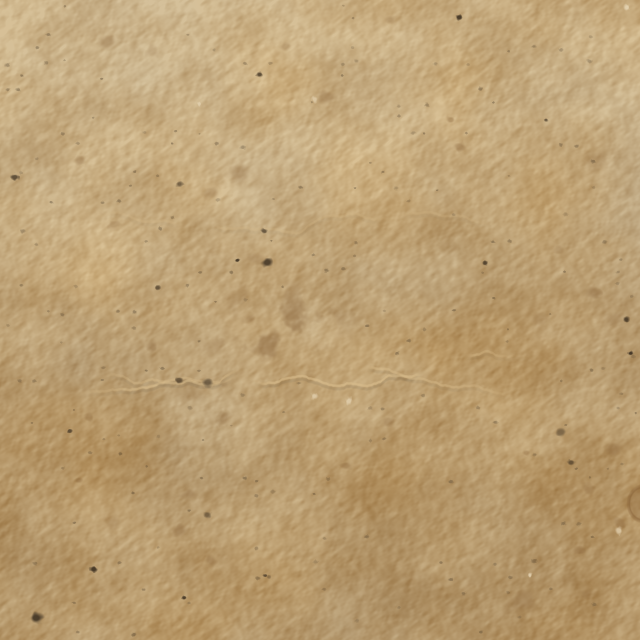
Reproduce this texture procedurally as a three.js fragment shader.

```glsl
#define SHADE vec3(0.655, 0.52, 0.33)
#define LIGHT vec3(0.81, 0.715, 0.55)
#define SPECK_COLOR vec3(0.24, 0.19, 0.13)
#define STAIN_COLOR vec3(0.50, 0.35, 0.19)
#define CREASE_COLOR vec3(0.85, 0.74, 0.55)
#define MEAN_TONE 0.58
#define FADE 0.46
#define BLOTCH 0.65
#define MOTTLE 0.75
#define GRAIN 0.36
#define RELIEF 0.30

varying vec2 vUv;

float hash(vec2 p) {
  vec3 q = fract(vec3(p.xyx) * 0.1031);
  q += dot(q, q.yzx + 33.33);
  return fract((q.x + q.y) * q.z);
}

float noise(vec2 p) {
  vec2 i = floor(p);
  vec2 f = fract(p);
  f = f * f * (3.0 - 2.0 * f);
  float low = mix(hash(i), hash(i + vec2(1.0, 0.0)), f.x);
  float high = mix(hash(i + vec2(0.0, 1.0)), hash(i + 1.0), f.x);
  return mix(low, high, f.y);
}

float fbm(vec2 p) {
  float sum = 0.0;
  float gain = 0.53;
  for (int i = 0; i < 4; i++) {
    sum += gain * noise(p);
    p = mat2(1.6, 1.2, -1.2, 1.6) * p + 17.3;
    gain *= 0.5;
  }
  return sum;
}

// Ragged spots, at most one in each grid cell; radius is a share of the cell
float spots(vec2 p, float cells, float chance, float radius, float seed) {
  vec2 q = p * cells;
  vec2 id = floor(q) + seed;
  vec2 center = 0.3 + 0.4 * vec2(hash(id + 3.1), hash(id + 7.7));
  vec2 d = fract(q) - center;
  float ragged = 0.7 + 0.6 * noise(q * 1.5 / radius + seed);
  float r = radius * mix(0.5, 1.0, hash(id + 11.9));
  float mask = 1.0 - smoothstep(0.35, 1.25, length(d * vec2(0.85, 1.1)) * ragged / r);
  return mask * step(hash(id), chance) * mix(0.5, 1.0, hash(id + 23.5));
}

// Signed height above a wandering, nearly level fold
float foldOffset(vec2 p, float level, float slope, float seed) {
  float wander = 0.11 * (fbm(vec2(p.x * 5.0, seed)) - 0.5);
  float jagged = 0.014 * (fbm(vec2(p.x * 38.0, seed + 5.0)) - 0.5);
  return p.y - level - slope * p.x - wander - jagged;
}

// Diagonal fibres lit from the upper left
float fibreRelief(vec2 p) {
  vec2 q = mat2(0.8, -0.6, 0.6, 0.8) * p * vec2(1.0, 1.0);
  q *= vec2(85.0, 130.0);
  vec2 lit = vec2(-0.2, 0.45);
  float coarse = noise(q - lit) - noise(q + lit);
  float fine = noise(q * 1.9 - lit + 40.0) - noise(q * 1.9 + lit + 40.0);
  return coarse + 0.6 * fine;
}

void main() {
  vec2 p = vUv;
  vec2 warped = p + 0.03 * (vec2(fbm(p * 9.0), fbm(p * 9.0 + 31.0)) - 0.5);

  // Paper tone, darker towards the lower part
  float fade = smoothstep(0.12, 1.0, p.y) - 0.45;
  float tone = MEAN_TONE + FADE * fade;
  tone += BLOTCH * (fbm(warped * vec2(2.6, 3.6) + 4.0) - 0.5);
  tone += MOTTLE * (fbm(warped * vec2(13.0, 17.0) + 9.0) - 0.5);
  tone += GRAIN * (fbm(p * vec2(62.0, 80.0) + 20.0) - 0.5);
  tone += RELIEF * fibreRelief(p);
  vec3 color = mix(SHADE, LIGHT, clamp(tone, -0.25, 1.2));

  // Warm and grey drifts of hue
  float hue = fbm(warped * 7.0 + 60.0) - 0.5;
  color += hue * vec3(0.035, 0.0, -0.05);

  // Clustered brown stains
  float cluster = 1.0 - smoothstep(0.03, 0.16, length((warped - vec2(0.44, 0.48)) * vec2(1.0, 1.3)));
  float blots = smoothstep(0.5, 0.72, fbm(p * 24.0 + 80.0));
  float stain = 0.42 * cluster * blots;
  stain += 0.32 * spots(warped, 9.0, 0.13, 0.17, 5.0);
  stain += 0.35 * spots(warped, 19.0, 0.08, 0.2, 41.0);
  color = mix(color, STAIN_COLOR, clamp(stain, 0.0, 0.7));

  // Broken pale folds with a thin shadow below
  for (int i = 0; i < 3; i++) {
    float k = float(i);
    float offset = foldOffset(p, 0.34 + 0.12 * k * (k - 0.6), 0.09 - 0.07 * k, 13.0 * k + 2.0);
    float broken = smoothstep(0.42, 0.65, noise(vec2(p.x * 13.0, k * 7.0 + 1.0)));
    float reach = smoothstep(0.1, 0.25, p.x) * (1.0 - smoothstep(0.68, 0.85, p.x));
    float strength = broken * reach * (0.6 - 0.2 * k);
    float ridge = 1.0 - smoothstep(0.0005, 0.0032, abs(offset));
    float shadow = 1.0 - smoothstep(0.0005, 0.004, abs(offset + 0.005));
    color = mix(color, CREASE_COLOR, strength * ridge);
    color *= 1.0 - 0.12 * strength * shadow;
  }

  // Round mark cut by the right edge
  float disc = length((p - vec2(1.005, 0.213)) * vec2(1.0, 0.85));
  float inside = 1.0 - smoothstep(0.021, 0.025, disc);
  float rim = 1.0 - smoothstep(0.001, 0.004, abs(disc - 0.023));
  color = mix(color, STAIN_COLOR, 0.25 * inside + 0.3 * rim);

  // Dark specks, faint pits and a few pale flecks
  float specks = 0.95 * spots(p, 23.0, 0.045, 0.13, 71.0);
  specks = max(specks, 0.9 * spots(p, 11.0, 0.025, 0.1, 97.0));
  specks = max(specks, 0.35 * spots(p, 46.0, 0.09, 0.17, 130.0));
  color = mix(color, SPECK_COLOR, specks);
  float flecks = spots(p * vec2(1.0, 0.7), 21.0, 0.02, 0.1, 160.0);
  color = mix(color, vec3(0.92, 0.86, 0.74), 0.75 * flecks);

  gl_FragColor = vec4(color, 1.0);
}
```
